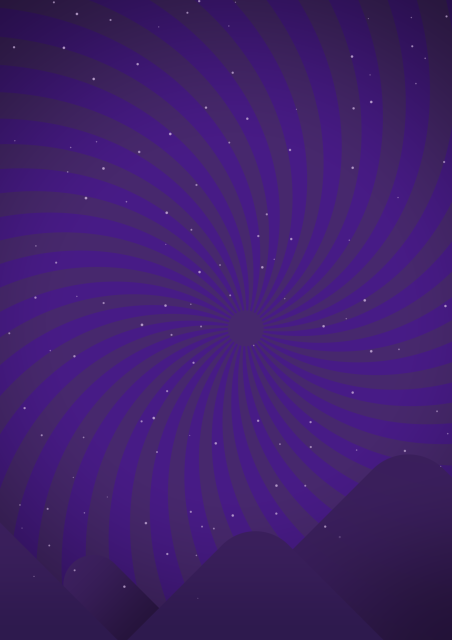
Give the GLSL for this background, as a Shadertoy shader.

```glsl
// Violet spiral sunburst with scattered stars above rounded dusk hills.

// Lengths are in canvas heights.
const vec2  BURST_CENTER = vec2(0.384, 0.487);
const float ARM_COUNT = 30.0;
const float ARM_TWIST = 1.65;     // radians per canvas height
const float ARM_PHASE = 0.9;
const float CORE_RADIUS = 0.028;
const vec2  VIGNETTE_CENTER = vec2(0.365, 0.50);
const float VIGNETTE_DEPTH = 0.50;
const float STAR_CELL = 0.047;
const float STAR_CHANCE = 0.42;

const vec3 VIOLET     = vec3(0.280, 0.105, 0.525);
const vec3 MUTED      = vec3(0.280, 0.157, 0.427);
const vec3 HILL_TOP   = vec3(0.235, 0.125, 0.370);
const vec3 HILL_BASE  = vec3(0.180, 0.100, 0.305);
const vec3 DEEP_SHADE = vec3(0.135, 0.070, 0.215);
const vec3 STAR_COLOR = vec3(0.760, 0.660, 0.830);

const float TAU = 6.2831853;

float hash(vec2 p) {
    vec3 q = fract(vec3(p.xyx) * 0.1031);
    q += dot(q, q.yzx + 33.33);
    return fract((q.x + q.y) * q.z);
}

float coverage(float d, float px) {
    return 1.0 - smoothstep(-0.5 * px, 0.5 * px, d);
}

// Endless right-angled hill with a rounded peak around "center".
float hillDistance(vec2 p, vec2 center, float radius) {
    p -= center;
    vec2 q = vec2(p.y + p.x, p.y - p.x) * 0.70711;
    return length(max(q, 0.0)) + min(max(q.x, q.y), 0.0) - radius;
}

float capsuleDistance(vec2 p, vec2 a, vec2 b, float radius) {
    vec2 ab = b - a;
    float t = clamp(dot(p - a, ab) / dot(ab, ab), 0.0, 1.0);
    return length(p - a - t * ab) - radius;
}

vec3 burst(vec2 p, float px) {
    vec2 v = p - BURST_CENTER;
    float r = length(v);
    float phase = (atan(v.y, v.x) - ARM_TWIST * r) * ARM_COUNT / TAU - ARM_PHASE;
    float fromArm = abs(fract(phase + 0.5) - 0.5) - 0.25;
    // Convert the phase offset into a distance across the arm.
    float bend = ARM_TWIST * r;
    float d = fromArm * TAU * r / (ARM_COUNT * sqrt(1.0 + bend * bend));
    float arm = coverage(d, px) * (1.0 - coverage(r - CORE_RADIUS, px));
    vec3 color = mix(MUTED, VIOLET, arm);
    float fade = smoothstep(0.25, 0.70, length(p - VIGNETTE_CENTER));
    return color * (1.0 - VIGNETTE_DEPTH * fade);
}

// One jittered star in some cells of a grid.
float stars(vec2 p, float px) {
    vec2 cell = floor(p / STAR_CELL);
    float present = step(hash(cell + 7.0), STAR_CHANCE);
    vec2 jitter = vec2(hash(cell + 19.0), hash(cell + 53.0));
    vec2 center = (cell + 0.1 + 0.8 * jitter) * STAR_CELL;
    float size = hash(cell + 91.0);
    float radius = mix(0.0007, 0.0020, size);
    return present * coverage(length(p - center) - radius, px) * mix(0.5, 0.9, size);
}

void mainImage(out vec4 fragColor, in vec2 fragCoord) {
    vec2 p = fragCoord / iResolution.y;
    float px = 1.5 / iResolution.y;
    vec3 color = burst(p, px);

    // Far hill on the right, darkening towards the lower corner.
    float farHill = hillDistance(p, vec2(0.638, 0.212), 0.078);
    float farShade = smoothstep(0.26, -0.02, p.y - 0.15 * (p.x - 0.6));
    vec3 farColor = mix(HILL_TOP * 0.96, DEEP_SHADE, farShade * smoothstep(0.30, 0.72, p.x));
    color = mix(color, farColor, 0.95 * coverage(farHill, px));

    // Slanted rounded mound, shaded along its length.
    float mound = capsuleDistance(p, vec2(0.146, 0.086), vec2(0.30, -0.068), 0.047);
    float moundShade = smoothstep(0.03, 0.17, 0.5 * (p.x - p.y) + 0.04);
    color = mix(color, mix(HILL_TOP, DEEP_SHADE, moundShade), coverage(mound, px));

    // Near hills at the left and the centre.
    vec3 nearColor = mix(HILL_BASE, HILL_TOP * 0.97, smoothstep(0.0, 0.17, p.y));
    float leftHill = hillDistance(p, vec2(-0.20, 0.313), 0.05);
    float midHill = hillDistance(p, vec2(0.399, 0.097), 0.073);
    color = mix(color, nearColor, coverage(min(leftHill, midHill), px));

    // Stars, kept off the bulk of the far and near hills.
    float hills = min(farHill, min(leftHill, midHill));
    float clearSky = smoothstep(-0.05, -0.02, hills);
    color = mix(color, STAR_COLOR, stars(p, px) * clearSky);

    fragColor = vec4(color, 1.0);
}
```
